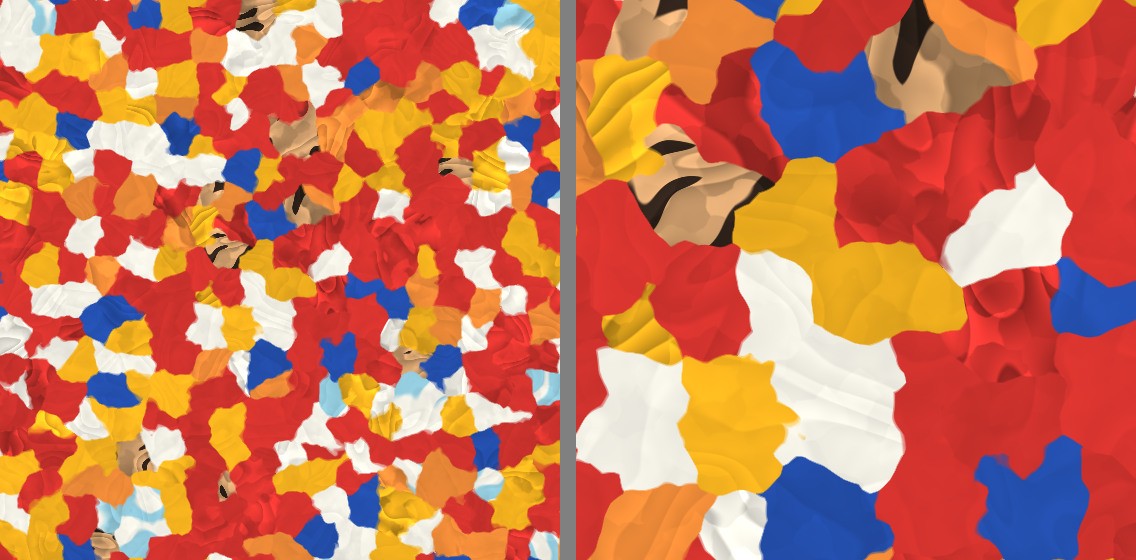
Left: the whole. Right: its middle third, enlarged.
Give the GLSL for this pattern, as a WebGL 2 fragment shader.

```glsl
#version 300 es
precision highp float;
// Collage of torn, crumpled paper scraps in red, yellow, white, orange and blue.

uniform vec2 u_resolution;
out vec4 fragColor;

const float SCRAPS_ACROSS = 18.0;
const float SHARDS_PER_SCRAP = 2.3;

const vec3 RED = vec3(0.83, 0.20, 0.18);
const vec3 YELLOW = vec3(0.96, 0.70, 0.12);
const vec3 WHITE = vec3(0.95, 0.94, 0.90);
const vec3 ORANGE = vec3(0.93, 0.54, 0.22);
const vec3 BLUE = vec3(0.14, 0.31, 0.68);
const vec3 KRAFT = vec3(0.80, 0.61, 0.42);
const vec3 PALE_BLUE = vec3(0.58, 0.80, 0.87);
const vec3 INK = vec3(0.10, 0.07, 0.06);

struct Tear {
    vec2 id;     // cell that owns the point
    vec2 rival;  // nearest neighbouring cell
    float gap;   // zero on the torn edge
};

float hash(vec2 p) {
    return fract(sin(dot(p, vec2(127.1, 311.7))) * 43758.5453);
}

vec2 hash2(vec2 p) {
    return vec2(hash(p), hash(p + 37.7));
}

mat2 rotation(float angle) {
    float c = cos(angle), s = sin(angle);
    return mat2(c, s, -s, c);
}

// Value noise: facet 0 is smooth, facet 1 has straight runs and kinks.
float noise(vec2 p, float facet) {
    vec2 i = floor(p), f = fract(p);
    f = mix(f * f * (3.0 - 2.0 * f), f, facet);
    float low = mix(hash(i), hash(i + vec2(1, 0)), f.x);
    float high = mix(hash(i + vec2(0, 1)), hash(i + vec2(1, 1)), f.x);
    return mix(low, high, f.y);
}

vec2 noise2(vec2 p, float facet) {
    return vec2(noise(p, facet), noise(p + 51.3, facet)) - 0.5;
}

// Bends straight cell borders into ragged tears.
vec2 ragged(vec2 p) {
    vec2 q = rotation(0.6) * p;
    return p + 0.50 * noise2(q * 2.1, 0.8) + 0.13 * noise2(q * 6.3, 1.0);
}

// Cells of uneven size: the two nearest weighted centres.
Tear tear(vec2 p) {
    vec2 base = floor(p);
    Tear t = Tear(base, base, 0.0);
    float nearest = 9.0, second = 9.0;
    for (int y = -2; y <= 2; y++) {
        for (int x = -2; x <= 2; x++) {
            vec2 id = base + vec2(x, y);
            vec2 centre = id + 0.5 + 0.85 * (hash2(id) - 0.5);
            float d = length(p - centre) - 0.28 * hash(id + 9.1);
            if (d < nearest) {
                second = nearest;
                t.rival = t.id;
                nearest = d;
                t.id = id;
            } else if (d < second) {
                second = d;
                t.rival = id;
            }
        }
    }
    t.gap = second - nearest;
    return t;
}

vec3 paperColor(float pick) {
    if (pick < 0.37) return RED;
    if (pick < 0.59) return YELLOW;
    if (pick < 0.77) return WHITE;
    if (pick < 0.88) return ORANGE;
    if (pick < 0.955) return BLUE;
    return KRAFT;
}

// One scrap with its own tint, fold direction, shards and stains.
vec3 scrap(vec2 id, vec2 p, float shardTone) {
    float pick = hash(id + 3.7);
    vec3 color = paperColor(pick);
    float isWhite = step(0.59, pick) * step(pick, 0.77);
    float isKraft = step(0.955, pick);
    float crumple = max(pow(hash(id + 17.3), 4.0), 0.8 * isKraft);

    vec2 q = rotation(6.283 * hash(id + 5.9)) * p + 7.3 * hash2(id);
    q += 0.35 * noise2(q * 1.7, 0.0);
    float phase = fract(3.0 * noise(q * vec2(0.7, 2.0), 0.3));
    float fold = phase * (1.0 - smoothstep(0.88, 1.0, phase)) - 0.42;
    float grain = noise(q * 7.0, 0.0) - 0.5;

    float stain = smoothstep(0.50, 0.62, noise(q * vec2(1.1, 2.2) + 20.0, 0.3));
    color = mix(color, PALE_BLUE, stain * isWhite * step(0.72, hash(id + 23.0)));
    float blot = smoothstep(0.66, 0.70, noise(q * vec2(1.8, 4.0) + 40.0, 0.5));
    color = mix(color, INK, 0.9 * blot * isKraft);

    float tone = 1.0 + 0.10 * (hash(id + 29.0) - 0.6) * (1.0 - isWhite);
    tone += mix(0.05, 0.42, crumple) * fold + 0.025 * grain;
    tone += mix(0.03, 0.35, crumple) * (shardTone - 0.55);
    return color * tone;
}

void main() {
    float side = min(u_resolution.x, u_resolution.y);
    vec2 p = gl_FragCoord.xy / side * SCRAPS_ACROSS;
    float edge = 2.2 * SCRAPS_ACROSS / side;

    Tear t = tear(ragged(p));
    Tear shard = tear(ragged(p * SHARDS_PER_SCRAP + 80.0));
    float shardBlend = 0.5 - 0.5 * smoothstep(0.0, edge * SHARDS_PER_SCRAP, shard.gap);
    float shardTone = mix(hash(shard.id), hash(shard.rival), shardBlend);

    vec3 color = scrap(t.id, p, shardTone);
    vec3 beyond = scrap(t.rival, p, shardTone);
    color = mix(color, beyond, 0.5 - 0.5 * smoothstep(0.0, edge, t.gap));
    fragColor = vec4(clamp(color, 0.0, 1.0), 1.0);
}
```
